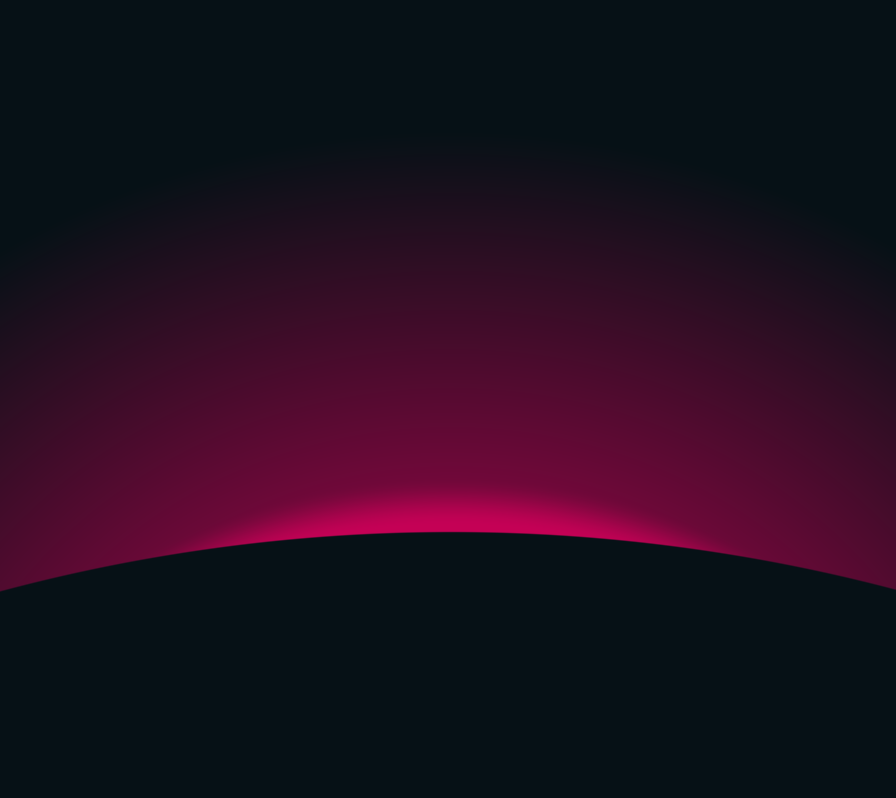
Write a Shadertoy shader that draws this background.

```glsl
// A dark planet horizon with a wide crimson halo and a bright glow at its crest.

// Colours
const vec3 NIGHT   = vec3(0.023, 0.067, 0.086);
const vec3 CRIMSON = vec3(0.770, 0.004, 0.335);

// Planet disc, in canvas heights, x measured from the canvas middle
const float CREST_X       = 0.004;
const float CREST_Y       = 0.3333;
const float PLANET_RADIUS = 2.184;

// Wide elliptical halo, fading linearly outwards
const vec2  HALO_CENTER   = vec2(0.004, -0.082);
const vec2  HALO_RADII    = vec2(1.031, 0.918);
const float HALO_STRENGTH = 1.168;

// Soft bright disc rising behind the crest
const float GLOW_X      = 0.006;
const float GLOW_TOP    = 0.371;
const float GLOW_RADIUS = 0.79;
const float GLOW_BLUR   = 0.031;

float circleDistance(vec2 p, vec2 center, float radius) {
    return length(p - center) - radius;
}

// Signed distance to a circle given by its topmost point
float domeDistance(vec2 p, vec2 top, float radius) {
    return circleDistance(p, top - vec2(0.0, radius), radius);
}

float haloAmount(vec2 p) {
    float t = length((p - HALO_CENTER) / HALO_RADII);
    return HALO_STRENGTH * max(1.0 - t, 0.0);
}

float glowAmount(vec2 p) {
    float d = domeDistance(p, vec2(GLOW_X, GLOW_TOP), GLOW_RADIUS);
    return 1.0 - smoothstep(-GLOW_BLUR, GLOW_BLUR, d);
}

void mainImage(out vec4 fragColor, in vec2 fragCoord) {
    vec2 p = fragCoord / iResolution.y;
    p.x -= 0.5 * iResolution.x / iResolution.y;
    float pixel = 1.0 / iResolution.y;

    // Sky: halo first, then the bright glow over it
    vec3 color = mix(NIGHT, CRIMSON, min(haloAmount(p), 1.0));
    color = mix(color, CRIMSON, glowAmount(p));

    // Planet silhouette with a smoothed rim
    float rim = domeDistance(p, vec2(CREST_X, CREST_Y), PLANET_RADIUS);
    color = mix(NIGHT, color, smoothstep(-pixel, pixel, rim));

    fragColor = vec4(color, 1.0);
}
```
